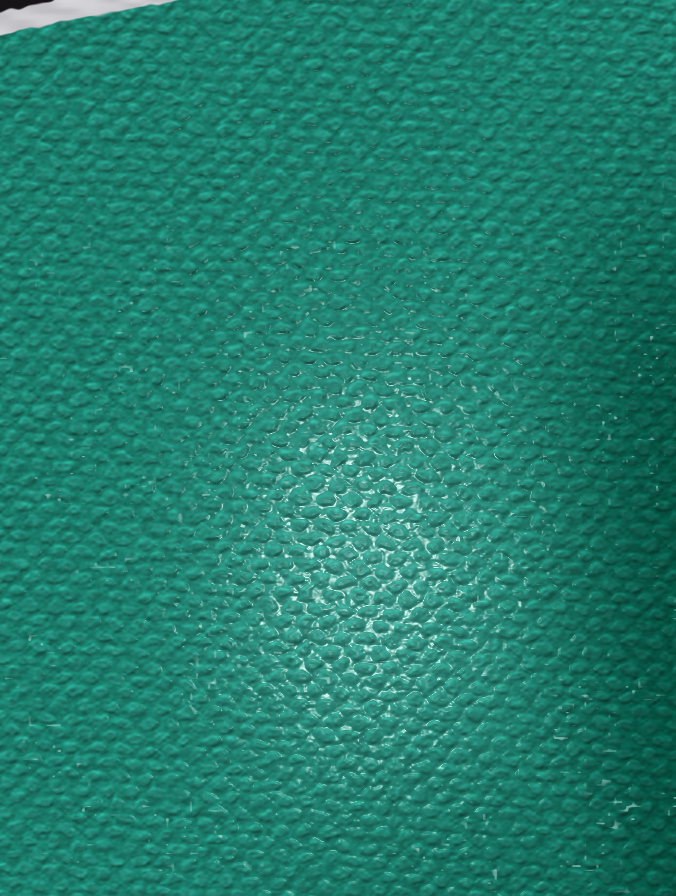
A Shadertoy shader for this texture:

```glsl
// Embossed green vinyl lit by a flash: staggered oval bumps over fine grain.
// The relief's slope decides which facets mirror the flash, so glints crowd
// its centre and thin out outwards. A pale strip shows behind the top left edge.

float hash(vec2 p) {
    return fract(sin(dot(p, vec2(127.1, 311.7))) * 43758.5453);
}

float noise(vec2 p) {
    vec2 i = floor(p), f = fract(p);
    f = f * f * (3.0 - 2.0 * f);
    return mix(mix(hash(i), hash(i + vec2(1, 0)), f.x),
               mix(hash(i + vec2(0, 1)), hash(i + vec2(1, 1)), f.x), f.y);
}

// Oval bumps on two interleaved grids, with wobbling outlines
float bumps(vec2 p) {
    vec2 wobble = vec2(noise(p * 75.0), noise(p * 75.0 + 40.0)) - 0.5;
    vec2 q = mat2(0.998, 0.06, -0.06, 0.998) * p + 0.007 * wobble;
    vec2 pitch = vec2(0.028, 0.031);
    vec2 a = (fract(q / pitch) - 0.5) * pitch;
    vec2 b = (fract(q / pitch + 0.5) - 0.5) * pitch;
    vec2 radius = vec2(0.0105, 0.0072);
    float d = min(length(a / radius), length(b / radius));
    return 1.0 - smoothstep(0.45, 1.15, d);
}

float relief(vec2 p) {
    return 0.0032 * bumps(p)
         + 0.0034 * noise(p * vec2(120.0, 150.0))
         + 0.0017 * noise(p * vec2(230.0, 290.0) + 17.0);
}

void mainImage(out vec4 fragColor, in vec2 fragCoord) {
    vec2 p = fragCoord / iResolution.y;
    float width = iResolution.x / iResolution.y;

    // Slope of the surface
    float e = 0.0012;
    vec2 slope = vec2(relief(p + vec2(e, 0)) - relief(p - vec2(e, 0)),
                      relief(p + vec2(0, e)) - relief(p - vec2(0, e))) / (2.0 * e);
    float bump = bumps(p);

    // Green body, darker towards the lower right
    vec2 fromFlash = (p - vec2(0.54 * width, 0.37)) * vec2(1.15, 0.82);
    float reach = dot(fromFlash, fromFlash);
    float dim = smoothstep(0.7, 1.02, p.x / width) * (1.0 - smoothstep(0.5, 0.98, p.y));
    dim = max(dim, 0.45 * smoothstep(0.25, 0.0, p.y) * smoothstep(0.2, 0.9, p.x / width));
    vec3 color = mix(vec3(0.115, 0.51, 0.44), vec3(0.03, 0.34, 0.275), dim);
    color += vec3(0.10, 0.08, 0.09) * exp(-reach / 0.035);
    color += vec3(0.035, 0.03, 0.035) * (bump - 0.4) * smoothstep(0.1, 0.35, sqrt(reach));
    color *= 0.97 + 0.28 * clamp(dot(slope, vec2(0.25, -0.8)), -1.2, 1.2);
    color *= 0.9 + 0.2 * noise(p * 210.0 + 9.0);

    // Facets that mirror the flash
    vec2 miss = fromFlash - 0.36 * slope;
    float glint = exp(-dot(miss, miss) / 0.009) * (1.0 - 0.72 * bump);
    glint *= 0.4 + 0.9 * noise(p * 250.0 + 31.0);
    glint *= 0.25 + 0.75 * exp(-reach / 0.07);

    // Stray sparkles away from the centre
    float sparkle = smoothstep(0.83, 0.98, noise(p * vec2(150.0, 210.0) + 63.0));
    sparkle *= smoothstep(0.45, 0.8, noise(p * 22.0)) * (1.0 - smoothstep(0.6, 0.9, p.y));
    color = mix(color, vec3(0.80, 0.96, 0.93), clamp(1.15 * glint + 0.5 * sparkle, 0.0, 1.0));

    // Pale strip and dark corner behind the sheet
    float ragged = 0.004 * (noise(p * 90.0) - 0.5);
    float strip = smoothstep(-0.0015, 0.0015, p.y - 0.962 - 0.19 * p.x + ragged);
    float corner = smoothstep(-0.0015, 0.0015, p.y - 0.986 - 0.24 * p.x + ragged);
    vec3 backing = vec3(0.80, 0.80, 0.82) * (0.93 + 0.12 * noise(p * vec2(40.0, 160.0)));
    backing = mix(backing, vec3(0.09, 0.08, 0.09), corner);
    color = mix(color, backing, strip);

    fragColor = vec4(clamp(color, 0.0, 1.0), 1.0);
}
```
